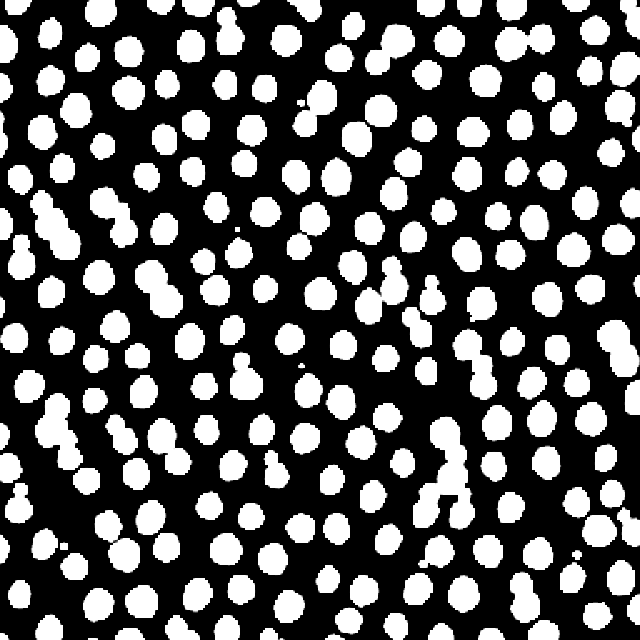
Give the GLSL for this pattern, as a three.js fragment shader.

```glsl
// White, slightly upright grains scattered on black, some fused into pairs.
// Grains sit on a jittered, staggered lattice bent by two sine shears;
// a fine grid steps their outlines, and a narrow ramp softens the edges.

#define LATTICE vec2(13.0, 15.0)  // grains across and up
#define JITTER 0.40               // scatter, in lattice cells
#define RADIUS 0.0232             // mean grain radius
#define SIZE_SPREAD 0.30          // variation of radius
#define PAIR_SHARE 0.14           // grains with a fused lobe
#define SPECK_SHARE 0.04          // grains with a loose speck
#define BEND 0.04                 // strength of the lattice shears
#define FUSE 0.004                // rounding where grains touch
#define STEPS 256.0               // outline steps across the canvas
#define STEP_AMOUNT 0.8           // 0 = smooth outline, 1 = full steps
#define SOFTNESS 0.0005           // half width of the edge ramp

varying vec2 vUv;

const vec3 GROUND = vec3(0.0);
const vec3 GRAIN = vec3(1.0);

vec2 hash2(vec2 p) {
  vec2 q = vec2(dot(p, vec2(127.1, 311.7)), dot(p, vec2(269.5, 183.3)));
  return fract(sin(q) * 43758.55);
}

// Area-preserving bend of the lattice, and its exact inverse.
vec2 bend(vec2 p) {
  p.x += BEND * sin(6.5 * p.y + 0.8);
  p.y += BEND * sin(7.5 * p.x + 2.0);
  return p;
}

vec2 unbend(vec2 p) {
  p.y -= BEND * sin(7.5 * p.x + 2.0);
  p.x -= BEND * sin(6.5 * p.y + 0.8);
  return p;
}

float smoothUnion(float a, float b) {
  float h = max(FUSE - abs(a - b), 0.0) / FUSE;
  return min(a, b) - 0.25 * h * h * FUSE;
}

// Tilted upright ellipse with an uneven rim.
float grainDistance(vec2 d, float radius, vec2 seed) {
  float tilt = (seed.x - 0.6) * 0.9;
  float c = cos(tilt), s = sin(tilt);
  d = vec2(c * d.x + s * d.y, c * d.y - s * d.x);
  float stretch = mix(0.99, 1.14, seed.y);
  d *= vec2(stretch, 1.0 / stretch);
  float angle = atan(d.y, d.x + 1e-6);
  float rim = 1.0 + 0.03 * sin(3.0 * angle + 6.28 * seed.x)
                  + 0.025 * sin(5.0 * angle + 6.28 * seed.y);
  return length(d) - radius * rim;
}

// One lattice cell: a main grain, with an optional lobe or speck above it.
float cellDistance(vec2 p, vec2 id, float stagger) {
  vec2 place = hash2(id);
  vec2 shape = hash2(id + 37.2);
  vec2 kind = hash2(id + 71.9);
  vec2 site = id + vec2(0.5 + stagger, 0.5) + (place - 0.5) * JITTER;
  vec2 centre = unbend(site / LATTICE);
  float radius = RADIUS * (1.0 + SIZE_SPREAD * (kind.y - 0.5));

  float heading = 1.9 + (shape.x - 0.5) * 1.2;
  vec2 toward = vec2(cos(heading), sin(heading)) * radius;
  if (kind.x < PAIR_SHARE) {
    centre -= 0.4 * toward;
    float main = grainDistance(p - centre, radius, shape);
    vec2 lobe = centre + 1.45 * toward;
    float lobeRadius = radius * mix(0.52, 0.82, place.x);
    return smoothUnion(main, grainDistance(p - lobe, lobeRadius, shape.yx));
  }
  float grain = grainDistance(p - centre, radius, shape);
  if (kind.x < PAIR_SHARE + SPECK_SHARE) {
    float speckRadius = radius * mix(0.12, 0.32, place.y);
    grain = min(grain, length(p - centre - 1.7 * toward) - speckRadius);
  }
  return grain;
}

void main() {
  // Pull positions toward a fine grid to step the outlines.
  vec2 stepped = (floor(vUv * STEPS) + 0.5) / STEPS;
  vec2 p = mix(vUv, stepped, STEP_AMOUNT);

  // Join the grains of the surrounding cells.
  vec2 q = bend(p) * LATTICE;
  float field = 1.0;
  for (int j = -1; j <= 1; j++) {
    float row = floor(q.y) + float(j);
    float stagger = 0.5 * mod(row, 2.0);
    for (int i = -1; i <= 1; i++) {
      vec2 id = vec2(floor(q.x - stagger) + float(i), row);
      field = smoothUnion(field, cellDistance(p, id, stagger));
    }
  }

  float cover = 1.0 - smoothstep(-SOFTNESS, SOFTNESS, field);
  gl_FragColor = vec4(mix(GROUND, GRAIN, cover), 1.0);
}
```
